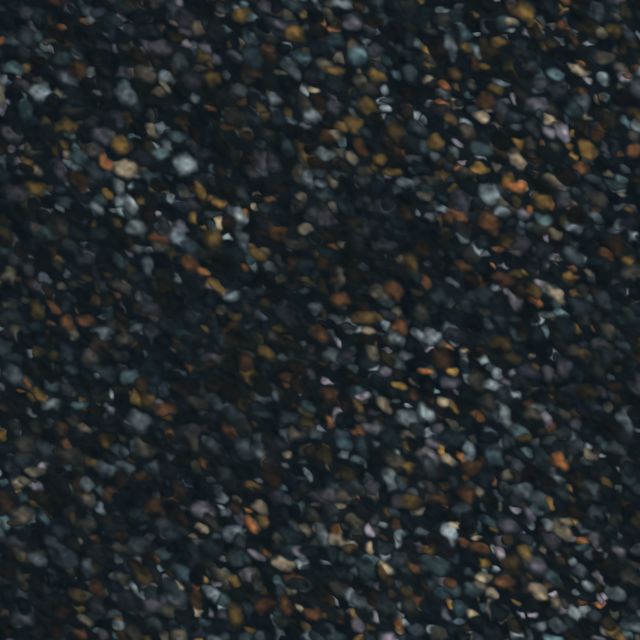
Reproduce this texture procedurally as a Shadertoy shader.

```glsl
const float GRAIN_TILT = -0.62;
const float COARSE_SCALE = 33.0;
const float FINE_SCALE = 47.0;
const float MOTTLE_SCALE = 105.0;
const float PATCH_SCALE = 6.0;
const float EDGE_SOFTNESS = 0.28;
const float TINT_GAIN = 1.32;
const vec3 SHADOW = vec3(0.050, 0.078, 0.096);
const vec3 GROUND = vec3(0.125, 0.155, 0.168);

// Stone tints, ordered from common to rare
const vec3 STONES[6] = vec3[6](
    vec3(0.39, 0.43, 0.44),
    vec3(0.25, 0.32, 0.33),
    vec3(0.43, 0.39, 0.32),
    vec3(0.39, 0.37, 0.40),
    vec3(0.40, 0.31, 0.17),
    vec3(0.42, 0.27, 0.17));

float hash(vec2 p) {
    return fract(sin(dot(p, vec2(127.1, 311.7))) * 43758.5453);
}

float noise(vec2 p) {
    vec2 i = floor(p);
    vec2 f = fract(p);
    f = f * f * (3.0 - 2.0 * f);
    return mix(mix(hash(i), hash(i + vec2(1, 0)), f.x),
               mix(hash(i + vec2(0, 1)), hash(i + vec2(1, 1)), f.x), f.y);
}

float fbm(vec2 p) {
    float sum = 0.0;
    float weight = 0.55;
    for (int i = 0; i < 3; i++) {
        sum += weight * noise(p);
        p = p * 2.03 + 17.3;
        weight *= 0.5;
    }
    return sum;
}

vec2 rotate(vec2 p, float angle) {
    float c = cos(angle);
    float s = sin(angle);
    return vec2(c * p.x + s * p.y, c * p.y - s * p.x);
}

// Lays one scattered layer of soft, domed stones over the ground
vec3 addGrains(vec3 color, vec2 uv, float scale, float seed, float light, float mottle) {
    vec2 p = uv * scale;
    vec2 home = floor(p);
    vec2 warp = vec2(noise(p * 2.3 + seed), noise(p * 2.3 + seed + 31.7)) - 0.5;
    for (int y = -1; y <= 1; y++) {
        for (int x = -1; x <= 1; x++) {
            vec2 cell = home + vec2(x, y);
            vec2 id = cell + seed;
            vec2 jitter = vec2(hash(id), hash(id + 5.3)) - 0.5;
            vec2 offset = p - cell - 0.5 - 0.8 * jitter + 0.32 * warp;
            offset = rotate(offset, 1.3 * (hash(id + 9.1) - 0.5));

            float size = mix(0.55, 1.05, hash(id + 13.7));
            vec2 radius = size * vec2(0.64, mix(0.32, 0.5, hash(id + 19.9)));
            float dist = length(offset / radius);
            float cover = 1.0 - smoothstep(1.0 - EDGE_SOFTNESS, 1.0 + EDGE_SOFTNESS, dist);

            int kind = int(6.0 * pow(hash(id + 23.3), 1.35));
            float glow = 0.04 + pow(hash(id + 29.5), 1.7) * light;
            float dome = 1.0 - 0.5 * smoothstep(0.2, 1.1, dist);
            dome += 0.16 * clamp(offset.y / radius.y, -1.0, 1.0);
            vec3 stone = mix(SHADOW, STONES[min(kind, 5)] * TINT_GAIN, glow * dome * mottle);
            color = mix(color, stone, 0.93 * cover);
        }
    }
    return color;
}

void mainImage(out vec4 fragColor, in vec2 fragCoord) {
    vec2 uv = fragCoord / iResolution.y;
    vec2 along = rotate(uv, GRAIN_TILT);

    // Broad light and dark patches, fine streaked mottling
    float light = mix(0.45, 1.3, smoothstep(0.25, 0.72, fbm(along * PATCH_SCALE + 3.7)));
    float streak = noise(along * MOTTLE_SCALE * vec2(0.7, 1.15));
    float speck = noise(uv * MOTTLE_SCALE * 1.5 + 41.0);
    float mottle = 0.5 + 0.6 * streak + 0.4 * speck;

    // Dark ground with two sizes of stones
    vec3 color = mix(SHADOW, GROUND, 0.75 * fbm(along * vec2(35.0, 60.0)));
    color = addGrains(color, along, FINE_SCALE, 71.0, light, mottle);
    color = addGrains(color, along + 0.37, COARSE_SCALE, 137.0, light, mottle);

    // Faint cool and warm drift in the shadows
    float drift = noise(uv * 22.0 + 8.0) - 0.5;
    color += drift * vec3(0.012, 0.002, -0.010);
    color += 0.022 * (streak - 0.5);

    fragColor = vec4(clamp(color, 0.0, 1.0), 1.0);
}
```
